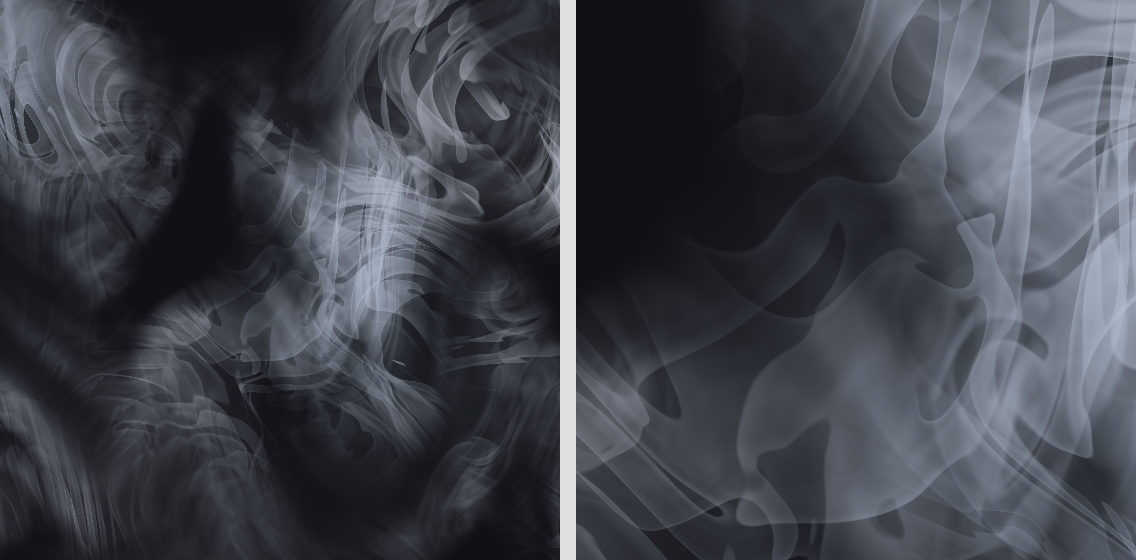
Left, the full canvas; right, a detail of the centre.
Write a three.js fragment shader that draws this texture.

```glsl
// Pale smoke drifting over near-black: translucent folded sheets over soft haze.
// Each sheet is a noise contour on swirled (curl-advected) coordinates, bright
// along its rim and fading inward; sheets are grouped into plumes.
#define SCALE 3.0
#define PLUMES 3
#define FOLDS 3
#define SWIRL 0.42
#define FOLD_SHIFT 0.13
#define RIM_SHARP 0.03
#define RIM_SOFT 0.42
#define RIM_FADE 8.0
#define SMOKE_GAIN 1.05
#define HAZE_GAIN 0.24
#define SHADOW vec3(0.045, 0.052, 0.068)
#define LIGHT vec3(0.72, 0.75, 0.80)

varying vec2 vUv;

float hash(vec2 p) {
  return fract(sin(dot(p, vec2(127.1, 311.7))) * 43758.5453);
}

// Slope of a random unit gradient at a lattice corner
float corner(vec2 cell, vec2 offset) {
  float angle = 6.28318 * hash(cell);
  return dot(vec2(cos(angle), sin(angle)), offset);
}

// Gradient noise, roughly -0.7 to 0.7
float noise(vec2 p) {
  vec2 i = floor(p), f = fract(p);
  vec2 u = f * f * f * (f * (f * 6.0 - 15.0) + 10.0);
  vec2 e = vec2(1.0, 0.0);
  float low = mix(corner(i, f), corner(i + e.xy, f - e.xy), u.x);
  float high = mix(corner(i + e.yx, f - e.yx), corner(i + e.xx, f - e.xx), u.x);
  return mix(low, high, u.y);
}

float fbm(vec2 p) {
  float sum = 0.0, amp = 0.7;
  for (int i = 0; i < 4; i++) {
    sum += amp * noise(p);
    p = mat2(1.6, 1.2, -1.2, 1.6) * p + 5.3;
    amp *= 0.5;
  }
  return sum;
}

// Divergence-free flow direction
vec2 curl(vec2 p) {
  const float e = 0.01;
  float n = noise(p);
  return vec2(noise(p + vec2(0.0, e)) - n, n - noise(p + vec2(e, 0.0))) / e;
}

// Carry a point along ever smaller eddies
vec2 swirl(vec2 p, vec2 seed) {
  float freq = 0.8;
  for (int i = 0; i < 4; i++) {
    p += SWIRL / freq * curl(p * freq + seed);
    freq *= 1.65;
  }
  return p;
}

// One translucent sheet: crisp or soft rim, silky streaks inside
float sheet(vec2 p, vec2 seed, float rimWidth) {
  vec2 q = swirl(p, seed);
  float depth = noise(q * vec2(1.0, 0.85) + seed * 1.7);
  float body = smoothstep(0.0, rimWidth, depth);
  float rim = 0.28 + 0.72 * exp(-RIM_FADE * max(depth, 0.0));
  float streak = 0.8 + 0.75 * noise(q * vec2(4.5, 1.6) + seed);
  return body * rim * streak;
}

void main() {
  vec2 p = vUv * SCALE * vec2(1.1, 0.95) + 3.7;

  // Broad clouds decide where smoke gathers
  vec2 drift = p + 0.35 * curl(p * 0.7 + 21.0);
  float cloud = smoothstep(-0.32, 0.48, fbm(drift * 0.75));
  float wisps = 0.75 + 0.7 * fbm(drift * 1.8 + 40.0);
  float density = 0.02 + HAZE_GAIN * cloud * wisps;

  // Plumes of nearly parallel folded sheets
  for (int i = 0; i < PLUMES; i++) {
    vec2 plumeSeed = vec2(7.3, 11.9) * float(i + 1);
    float softness = smoothstep(-0.15, 0.35, noise(p * 0.9 + plumeSeed.yx));
    float rimWidth = mix(RIM_SHARP, RIM_SOFT, softness);
    float cover = smoothstep(-0.22, 0.4, noise(drift * 0.8 - plumeSeed));
    for (int j = 0; j < FOLDS; j++) {
      vec2 seed = plumeSeed + FOLD_SHIFT * float(j) * vec2(1.0, -0.7);
      density += SMOKE_GAIN * cloud * cover * sheet(p, seed, rimWidth);
    }
  }

  // Light absorption, then a faint shift between cool and neutral grey
  float glow = 1.0 - exp(-density);
  vec3 color = mix(SHADOW, LIGHT, glow);
  float cool = noise(p * 0.6 + 63.0);
  color += vec3(-0.03, 0.0, 0.03) * cool * glow + vec3(0.0, 0.0, 0.012) * glow;
  gl_FragColor = vec4(color, 1.0);
}
```
